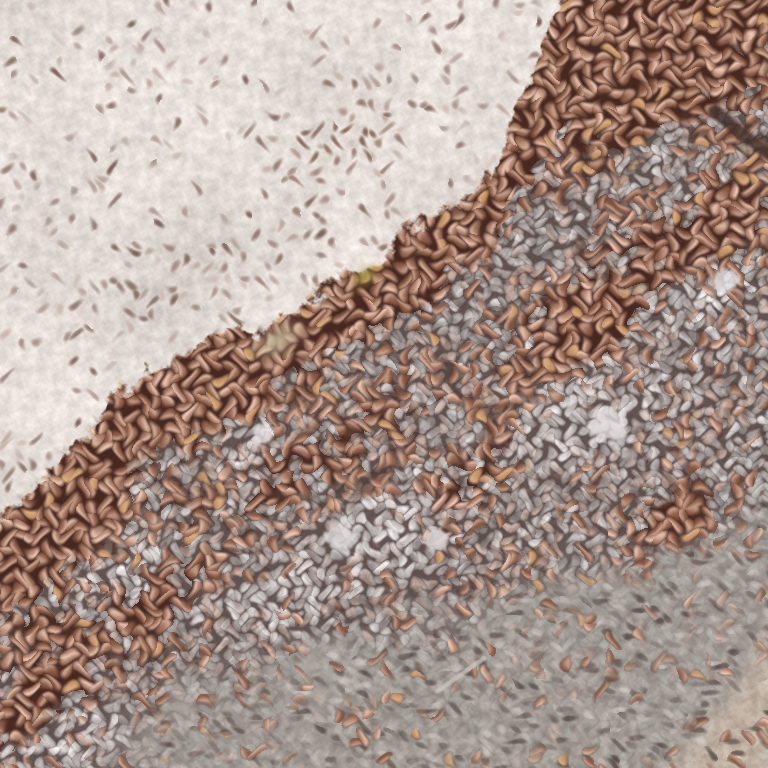
This texture is drawn by a Shadertoy shader. Its source:

```glsl
#define LITTER_SCALE 62.0
#define GRIT_SCALE 72.0
#define FLECK_SCALE 56.0
#define BAND_DEPTH 0.10
#define BASE_COVER 0.27
#define SLOPE_ANGLE 0.58
#define SAND vec3(0.900, 0.870, 0.845)
#define ASPHALT vec3(0.655, 0.635, 0.610)
#define SHADOW vec3(0.28, 0.155, 0.125)

// Leaf heaps: centre, radius, weight
const vec4 HEAPS[11] = vec4[](
    vec4(0.07, 0.29, 0.10, 0.7), vec4(0.20, 0.22, 0.07, 0.7),
    vec4(0.04, 0.09, 0.07, 0.9), vec4(0.36, 0.38, 0.06, 0.5),
    vec4(0.47, 0.43, 0.07, 0.4), vec4(0.61, 0.37, 0.05, 0.6),
    vec4(0.75, 0.57, 0.09, 0.8), vec4(0.93, 0.70, 0.08, 0.7),
    vec4(0.86, 0.95, 0.16, 1.2), vec4(0.87, 0.32, 0.05, 0.6),
    vec4(0.50, 0.09, 0.05, 0.3));

// Pale rubble: centre, radius
const vec3 RUBBLE[7] = vec3[](
    vec3(0.75, 0.46, 0.08), vec3(0.50, 0.31, 0.06), vec3(0.15, 0.26, 0.05),
    vec3(0.36, 0.23, 0.05), vec3(0.92, 0.62, 0.05), vec3(0.34, 0.435, 0.04),
    vec3(0.09, 0.03, 0.05));

// Single bright stones: centre, radius
const vec3 STONES[5] = vec3[](
    vec3(0.445, 0.302, 0.022), vec3(0.567, 0.297, 0.017),
    vec3(0.342, 0.436, 0.014), vec3(0.795, 0.445, 0.025),
    vec3(0.945, 0.635, 0.017));

mat2 rotation(float a) {
    return mat2(cos(a), sin(a), -sin(a), cos(a));
}

vec2 hash2(vec2 p) {
    return fract(sin(vec2(dot(p, vec2(127.1, 311.7)), dot(p, vec2(269.5, 183.3)))) * 43758.5);
}

// Layered sines, roughly -1 to 1
float ripple(vec2 p) {
    float sum = 0.0, gain = 0.5;
    for (int i = 0; i < 4; i++) {
        p = rotation(1.1) * p * 1.8 + 2.3;
        sum += gain * sin(p.x + sin(p.y * 0.7)) * sin(p.y + 0.8 * sin(p.x));
        gain *= 0.65;
    }
    return sum;
}

// Cellular noise of curled ellipses: distance, two ids, side offset
vec4 flakes(vec2 p, float stretch) {
    p += 0.27 * sin(p.yx * 2.5 + vec2(0.0, 1.7));
    vec4 nearest = vec4(9.0);
    for (int j = -1; j <= 1; j++)
    for (int i = -1; i <= 1; i++) {
        vec2 cell = floor(p) + vec2(i, j);
        vec2 id = hash2(cell + 31.0);
        vec2 v = rotation(6.283 * id.x) * (p - cell - 0.1 - 0.8 * hash2(cell));
        float d = length(v * vec2(1.0 / stretch, stretch));
        if (d < nearest.x) nearest = vec4(d, hash2(cell + 77.0), v.y);
    }
    return nearest;
}

// Height of the border between clean sand and litter
float sandEdge(float x) {
    float bump = (x - 0.20) / 0.11;
    return 0.325 + 0.70 * x + 0.055 * exp(-bump * bump) + 1.8 * max(x - 0.64, 0.0);
}

float blob(vec2 p, vec2 centre, float radius) {
    vec2 v = rotation(-SLOPE_ANGLE) * (p - centre) / radius;
    return exp(-dot(v * vec2(0.7, 1.25), v * vec2(0.7, 1.25)));
}

float segment(vec2 p, vec2 a, vec2 b) {
    vec2 ab = b - a;
    return length(p - a - ab * clamp(dot(p - a, ab) / dot(ab, ab), 0.0, 1.0));
}

vec3 sandColour(vec2 p) {
    float cluster = blob(p, vec2(0.435, 0.805), 0.055);
    float stain = blob(p, vec2(0.21, 0.63), 0.08) + blob(p, vec2(0.37, 0.70), 0.05);
    vec3 colour = SAND + 0.04 * ripple(p * 9.0) + 0.07 * ripple(p * 85.0) - 0.04 * stain;
    float density = 0.24 + 0.22 * ripple(p * 7.0) + 0.7 * cluster + 0.25 * stain;
    vec4 f = flakes(p * FLECK_SCALE, 1.3);
    float fleck = (1.0 - smoothstep(0.08, 0.48, f.x)) * smoothstep(-0.1, 0.1, density - f.y);
    vec3 tint = mix(vec3(0.42, 0.31, 0.27), vec3(0.82, 0.75, 0.71), f.z);
    return mix(colour, mix(tint, vec3(0.47, 0.30, 0.23), 0.6 * cluster), fleck * 0.85);
}

vec3 litterColour(vec2 p, float cover, float pale, float road) {
    vec4 f = flakes(p * LITTER_SCALE, 1.35);
    vec4 grit = flakes(p * GRIT_SCALE + 5.0, 1.2);
    float body = 1.0 - smoothstep(0.24, 0.74, f.x);
    float lit = smoothstep(-0.22, 0.22, f.w);

    vec3 leaf = mix(vec3(0.52, 0.34, 0.26), vec3(0.97, 0.82, 0.74), f.z * f.z * 0.5 + lit * 0.5);
    leaf = mix(leaf, vec3(0.78, 0.58, 0.36), 0.6 * step(0.94, f.z));
    leaf = mix(SHADOW, leaf, body);

    // Broken stone with warm and cool pieces
    vec3 rock = mix(vec3(0.57, 0.54, 0.53), vec3(0.90, 0.88, 0.88), 0.75 * grit.z + 0.35 * pale);
    rock = mix(rock, vec3(0.74, 0.62, 0.57), 0.7 * step(0.75, grit.y) * (1.0 - pale));
    rock += 0.07 * ripple(p * 60.0) + 0.08 * smoothstep(-0.2, 0.2, grit.w) - 0.02;
    float gap = smoothstep(0.30, 0.80, grit.x) + 0.35 * (1.0 - body) * (1.0 - 0.6 * pale);
    rock = mix(rock, vec3(0.34, 0.28, 0.27), min(gap, 0.9));

    // Flat ground with slanting dark grit
    float beige = smoothstep(0.0, 0.08, p.x - 0.83 - 0.8 * p.y);
    vec3 ground = mix(ASPHALT, vec3(0.75, 0.69, 0.635), beige);
    ground += 0.09 * ripple(p * 80.0);
    vec4 streak = flakes(rotation(0.35) * p * vec2(46.0, 82.0), 1.15);
    float bare = blob(p, vec2(0.41, 0.165), 0.06) + beige;
    float mark = (1.0 - smoothstep(0.15, 0.55, streak.x)) * step(streak.y, 0.8 - 0.55 * bare);
    vec3 markTint = mix(vec3(0.30, 0.25, 0.23), vec3(0.86, 0.83, 0.81), streak.z);
    ground = mix(ground, markTint, mark * 0.8);
    rock = mix(rock, ground, road * (0.8 + 0.2 * min(bare, 1.0)));
    float loose = max(road, 0.7 * (1.0 - smoothstep(0.3, 0.9, cover)));
    return mix(rock, leaf, smoothstep(-0.15, 0.15, cover - f.y) * mix(1.0, body, loose));
}

void mainImage(out vec4 fragColor, in vec2 fragCoord) {
    vec2 p = fragCoord / iResolution.xy;
    float depth = sandEdge(p.x) - p.y + 0.022 * ripple(p * 24.0) + 0.012 * ripple(p * 75.0);
    float road = smoothstep(-0.05, 0.05, 0.30 * p.x + 0.025 - p.y + 0.04 * ripple(p * 12.0));
    road *= smoothstep(0.08, 0.25, p.x);

    // Leaf and rubble densities
    float cover = BASE_COVER + 0.25 * ripple(p * 13.0);
    cover += 0.9 * (1.0 - smoothstep(BAND_DEPTH * 0.5, BAND_DEPTH * 1.6, depth));
    for (int i = 0; i < 11; i++) cover += HEAPS[i].w * blob(p, HEAPS[i].xy, HEAPS[i].z);
    cover -= 0.5 * blob(p, vec2(0.86, 0.78), 0.05) + 0.4 * blob(p, vec2(0.69, 0.68), 0.055);
    float pale = 0.0;
    for (int i = 0; i < 7; i++) pale += blob(p, RUBBLE[i].xy, RUBBLE[i].z);
    cover -= 0.3 * pale + 0.15 * road;

    vec3 colour = mix(sandColour(p), litterColour(p, cover, min(pale, 1.0), road),
                      smoothstep(-0.006, 0.008, depth));

    // Bright stones, green sprig, flat leaf, stick and twig
    for (int i = 0; i < 5; i++) {
        float r = length(p - STONES[i].xy) / STONES[i].z + 0.35 * ripple(p * 50.0);
        colour = mix(colour, vec3(0.88, 0.86, 0.87), 0.8 * (1.0 - smoothstep(0.6, 1.1, r)));
    }
    colour = mix(colour, vec3(0.62, 0.56, 0.22), 0.7 * blob(p, vec2(0.475, 0.64), 0.012));
    colour = mix(colour, vec3(0.76, 0.71, 0.59), 0.8 * blob(p, vec2(0.362, 0.557), 0.019));
    float stick = segment(p, vec2(0.93, 0.855), vec2(1.0, 0.80));
    colour = mix(colour, vec3(0.25, 0.18, 0.17), 0.8 * (1.0 - smoothstep(0.004, 0.012, stick)));
    float twig = segment(p, vec2(0.57, 0.10), vec2(0.63, 0.143));
    colour = mix(colour, vec3(0.82, 0.79, 0.77), 0.7 * (1.0 - smoothstep(0.001, 0.005, twig)));
    fragColor = vec4(clamp(colour, 0.0, 1.0), 1.0);
}
```
